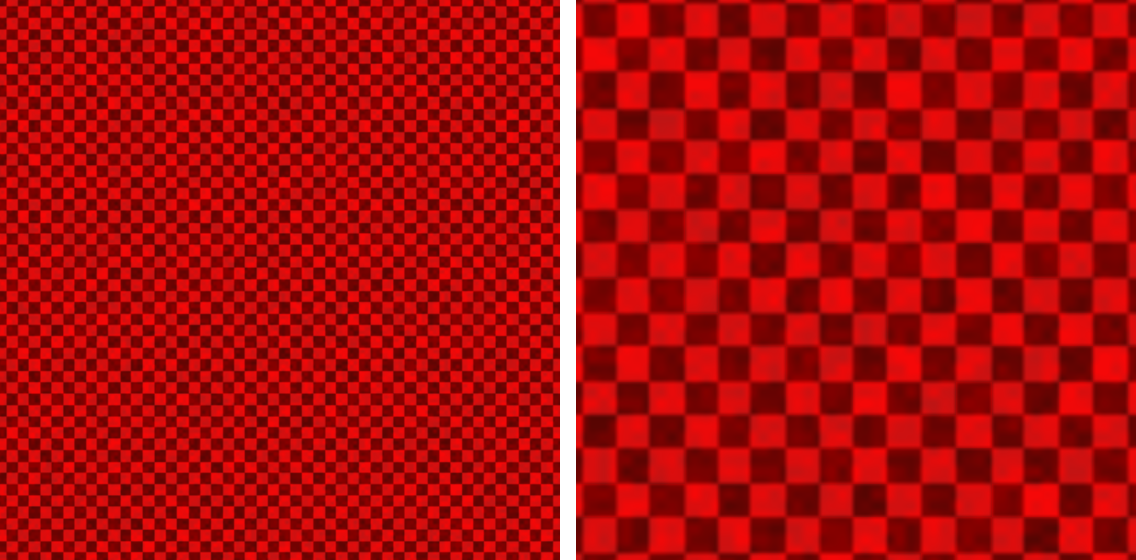
Left: the whole. Right: its middle third, enlarged.
Write a Shadertoy shader that draws this pattern.

```glsl
// A fine red and dark maroon checkerboard, about 49 cells each way.
// Two soft square waves are multiplied to make the checks; hashes shift
// the cell borders a little and mottle the tone of every cell.

float hash(vec2 p) {
    return fract(sin(dot(p, vec2(127.1, 311.7))) * 43758.5453);
}

float valueNoise(vec2 p) {
    vec2 i = floor(p);
    vec2 f = fract(p);
    f = f * f * (3.0 - 2.0 * f);
    return mix(mix(hash(i), hash(i + vec2(1.0, 0.0)), f.x),
               mix(hash(i + vec2(0.0, 1.0)), hash(i + 1.0), f.x), f.y);
}

// Signed distance to the nearest border, which is slightly uneven
float borderDistance(float x, float border, float seed) {
    return x - border - 0.12 * (hash(vec2(border, seed)) - 0.5);
}

void mainImage(out vec4 fragColor, in vec2 fragCoord) {
    vec2 uv = fragCoord / iResolution.y;
    vec2 grid = vec2(uv.x, 1.0 - uv.y) * 49.2 + 0.45;

    // Soft square wave along each axis, positive in even cells
    vec2 border = floor(grid + 0.5);
    vec2 d = vec2(borderDistance(grid.x, border.x, 3.0),
                  borderDistance(grid.y, border.y, 8.0));
    float softness = max(0.11, 0.7 * 49.2 / iResolution.y);
    vec2 parity = 1.0 - 2.0 * mod(border, 2.0);
    vec2 wave = parity * (2.0 * smoothstep(-softness, softness, d) - 1.0);
    float dark = 0.5 + 0.5 * wave.x * wave.y;

    // Tone differs from cell to cell and is mottled inside each one
    vec2 cell = border - 1.0 + step(0.0, d);
    float mottle = valueNoise(grid * 3.0 + 17.0);
    float tone = clamp(0.45 * hash(cell) + 0.75 * mottle, 0.0, 1.0);

    vec3 red = mix(vec3(0.74, 0.08, 0.08), vec3(0.96, 0.03, 0.03), tone);
    vec3 maroon = mix(vec3(0.33, 0.02, 0.01), vec3(0.55, 0.0, 0.0), tone);
    fragColor = vec4(mix(red, maroon, dark), 1.0);
}
```
